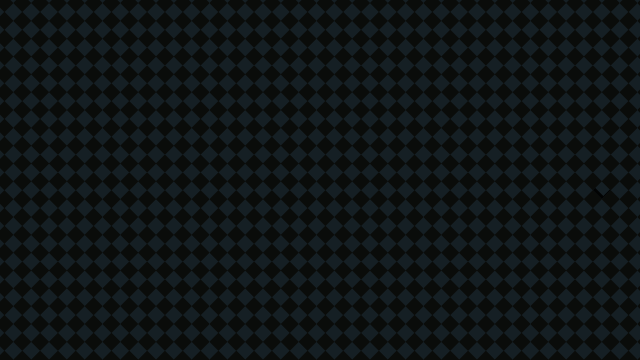
Write a Shadertoy shader that draws this pattern.

```glsl
// A dark harlequin checker: slate diamonds on a square lattice over near-black.
// Each cell is a Manhattan-distance diamond; one tile carries a black inset
// shadow along its lower edges.

#define ROWS 20.19                      // repeats per canvas height
#define PHASE vec2(0.75, 0.52)          // first diamond centre, in cells
#define HALF_DIAGONAL 0.492             // diamond size, in cells
#define GROUND_COLOR vec3(0.040, 0.046, 0.038)
#define DIAMOND_COLOR vec3(0.084, 0.122, 0.142)
#define SHADOW_COLOR vec3(0.008, 0.010, 0.010)
#define SHADOWED_CELL vec2(33.0, 9.0)   // column and row from lower left
#define SHADOW_SHIFT vec2(0.09, 0.17)   // offset of the lit part of that tile

// Signed distance to a diamond with the given half diagonal.
float diamondDistance(vec2 p, float halfDiagonal)
{
    return (abs(p.x) + abs(p.y) - halfDiagonal) * 0.70710678;
}

// Coverage of a shape, smoothed over one pixel.
float coverage(float dist, float pixel)
{
    return clamp(0.5 - dist / pixel, 0.0, 1.0);
}

void mainImage(out vec4 fragColor, in vec2 fragCoord)
{
    // Square lattice, with each diamond centred on its cell.
    float pixel = ROWS / iResolution.y;
    vec2 lattice = fragCoord * pixel - PHASE;
    vec2 cell = floor(lattice + 0.5);
    vec2 local = lattice - cell;

    // Diamonds over the ground.
    float diamond = coverage(diamondDistance(local, HALF_DIAGONAL), pixel);
    vec3 color = mix(GROUND_COLOR, DIAMOND_COLOR, diamond);

    // Inset shadow: the part of the tile its shifted copy leaves bare.
    vec2 offset = abs(cell - SHADOWED_CELL);
    float isShadowed = 1.0 - step(0.5, max(offset.x, offset.y));
    float lit = coverage(diamondDistance(local - SHADOW_SHIFT, HALF_DIAGONAL), pixel);
    color = mix(color, SHADOW_COLOR, isShadowed * diamond * (1.0 - lit));

    fragColor = vec4(color, 1.0);
}
```
